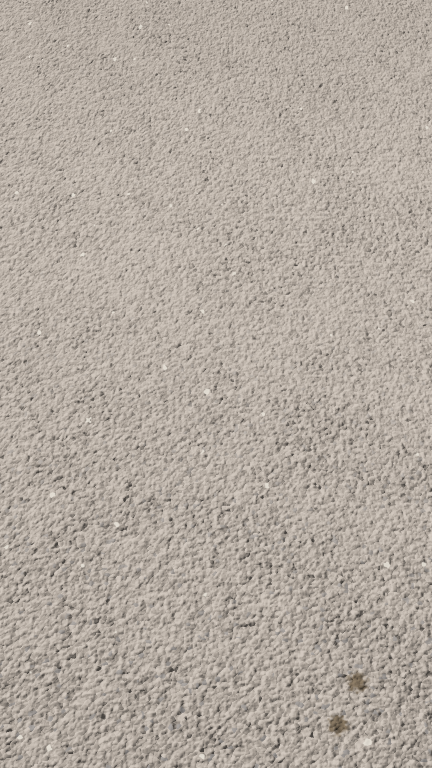
Reproduce this texture procedurally as a Shadertoy shader.

```glsl
// Sunlit, worn asphalt seen at a slant: fine rough grit that shrinks with distance.
// Sharp Voronoi facets and noise relief are lit from the upper left, then strewn with
// dark pits, pale chips and two oil drips. Four samples per pixel smooth the edges.

#define HORIZON 3.26          // vanishing height, in canvas widths
#define STONES 345.0          // stone density on the ground
#define FLATTEN 1.08          // vertical squash of the stones
#define STRETCH 0.9           // below 1 lengthens grains along the slant
#define CONTRAST_NEAR 0.122
#define CONTRAST_FAR 0.078
#define TONE_NEAR 0.664
#define TONE_FAR 0.722
#define CHIP_SHARE 0.14       // share of chip cells that hold a chip
#define PIT_SHARE 0.05
#define LIGHT vec2(-0.80, 0.60)
#define WARMTH vec3(0.0, 0.037, 0.075)

const vec3 CHIP_COLOUR = vec3(0.90, 0.88, 0.84);
const vec3 OIL_COLOUR = vec3(0.40, 0.345, 0.27);
const vec3 SLATE_COLOUR = vec3(0.50, 0.50, 0.51);

// Integer hash: two values in 0..1 per cell
vec2 hash2(vec2 cell, uint seed) {
    uvec2 v = uvec2(ivec2(cell)) + uvec2(seed * 747u, seed * 391u);
    v = v * 1664525u + 1013904223u;
    v.x += v.y * 1664525u;
    v.y += v.x * 1664525u;
    v ^= v >> 16u;
    v.x += v.y * 1664525u;
    v.y += v.x * 1664525u;
    v ^= v >> 16u;
    return vec2(v & 0xffffu) / 65535.0;
}

float noise(vec2 p) {
    vec2 i = floor(p), f = fract(p);
    f = f * f * (3.0 - 2.0 * f);
    float low = mix(hash2(i, 1u).x, hash2(i + vec2(1, 0), 1u).x, f.x);
    float high = mix(hash2(i + vec2(0, 1), 1u).x, hash2(i + vec2(1, 1), 1u).x, f.x);
    return mix(low, high, f.y);
}

// Height difference of a noise surface towards the light
float relief(vec2 p, vec2 towardsLight) {
    return noise(p) - noise(p + towardsLight);
}

// Offset to the centre of the nearest stone, and its cell
vec2 nearestStone(vec2 p, out vec2 id) {
    vec2 home = floor(p), offset = vec2(9.0);
    for (int y = -1; y <= 1; y++)
    for (int x = -1; x <= 1; x++) {
        vec2 cell = home + vec2(x, y);
        vec2 toCentre = cell + hash2(cell, 2u) - p;
        if (dot(toCentre, toCentre) < dot(offset, offset)) {
            offset = toCentre;
            id = cell;
        }
    }
    return offset;
}

// Coverage of sparse pale chips, one candidate per large cell
float chips(vec2 p) {
    vec2 cell = floor(p / 11.0);
    vec2 pick = hash2(cell, 3u);
    vec2 d = p - (cell + 0.2 + 0.6 * hash2(cell, 4u)) * 11.0;
    float radius = mix(0.35, 1.0, pick.y * pick.y) + 0.9 * (noise(p * 1.3) - 0.5);
    return step(pick.x, CHIP_SHARE) * (1.0 - smoothstep(radius - 0.2, radius + 0.2, length(d)));
}

// Two oil drips with ragged rims
float oil(vec2 p) {
    float cover = 0.0;
    for (int i = 0; i < 2; i++) {
        vec2 centre = vec2(0.826, 0.199) - float(i) * vec2(0.044, 0.100);
        float d = length(p - centre) + 0.016 * (noise(p * 150.0) - 0.5);
        cover = max(cover, 1.0 - smoothstep(0.014, 0.028, d));
    }
    return cover;
}

vec3 asphalt(vec2 p) {
    float depth = HORIZON - p.y;
    vec2 ground = STONES * vec2((p.x - 0.5) / depth, -FLATTEN * log(depth));
    float far = smoothstep(0.0, 1.25, p.y);

    // Slanted frame: x runs along the grains, y towards the light
    vec2 slant = vec2(STRETCH * dot(ground, vec2(-LIGHT.y, LIGHT.x)), dot(ground, LIGHT));
    slant += 0.5 * vec2(noise(ground * 1.1), noise(ground.yx * 1.1 + 40.0));

    // Facets and three sizes of relief
    vec2 id;
    vec2 stone = nearestStone(slant, id);
    vec2 kind = hash2(id, 5u);
    float shade = 0.05 - 1.2 * stone.y + 1.1 * (kind.x - 0.5);
    shade -= 2.1 * relief(ground * 0.95 + 17.0, 0.7 * LIGHT);
    shade -= 1.5 * relief(ground * 1.7, 0.7 * LIGHT);
    shade -= 1.0 * relief(ground * 0.6 + 31.0, 0.6 * LIGHT);

    // Pits gather in faint worn patches
    float wear = noise(ground * 0.06) * 0.45 + noise(ground * 0.2) * 0.55;
    float pit = step(kind.y, PIT_SHARE * 2.0 * smoothstep(0.2, 0.8, wear));
    shade -= 1.2 * pit + 0.5 * (wear - 0.5);
    shade = min(shade, 2.0);
    shade -= 0.22 * (shade * shade - 0.8);

    float tone = mix(TONE_NEAR, TONE_FAR, far) - 0.025 * smoothstep(1.35, 1.78, p.y);
    tone = clamp(tone + shade * mix(CONTRAST_NEAR, CONTRAST_FAR, far), 0.28, 0.9);
    vec3 colour = tone - WARMTH * min(1.0, tone * 1.5);

    // Bluish stones nearby, then chips and oil
    colour = mix(colour, SLATE_COLOUR, 0.5 * step(0.97, kind.y) * (1.0 - 0.8 * far));
    colour = mix(colour, CHIP_COLOUR, 0.9 * chips(ground));
    return mix(colour, OIL_COLOUR * (1.8 * tone - 0.2), 0.85 * oil(p));
}

void mainImage(out vec4 fragColor, in vec2 fragCoord) {
    vec3 sum = vec3(0.0);
    for (int i = 0; i < 4; i++) {
        vec2 shift = vec2(i & 1, i >> 1) * 0.44 - 0.22;
        sum += asphalt((fragCoord + shift) / iResolution.x);
    }
    fragColor = vec4(sum / 4.0, 1.0);
}
```
